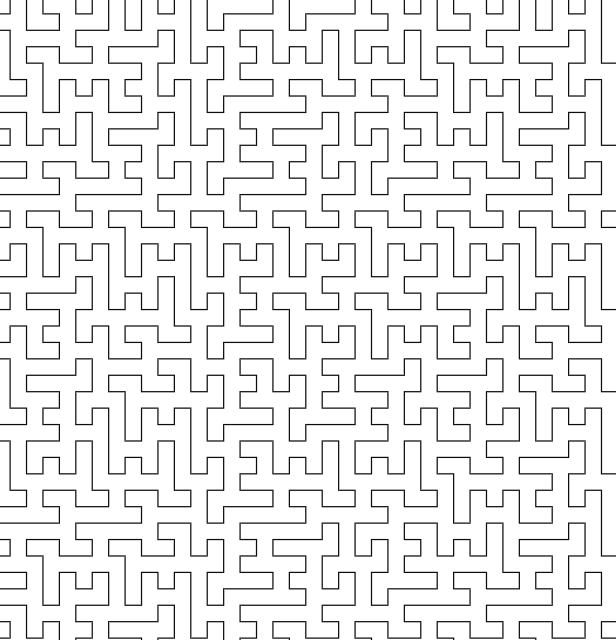
Write a WebGL 2 fragment shader that draws this pattern.

```glsl
#version 300 es
precision highp float;
// Draws a thin, space-filling quadratic Gosper curve as a maze of black lines on white.

uniform vec2 u_resolution;
out vec4 fragColor;

const vec3 PAPER = vec3(1.0);
const vec3 INK = vec3(0.05);
const float CELLS = 38.96;                  // grid cells per canvas height
const float LINE_WIDTH = 0.076;             // in cells
const vec2 ANCHOR = vec2(0.5548, 0.4393);   // canvas point of the anchor corner
const vec2 ANCHOR_CELL = vec2(100.0, 25.0); // its place on the curve's grid
const int ROOT_TURN = 2;                    // quarter turns of the whole curve
const int ROOT_SIZE = 25;                   // size of the largest sub-tile

// Quarter turns of the 25 sub-tiles of a tile, from the bottom row up.
const int SUB_TURNS[25] = int[25](
  3, 2, 1, 0, 0,
  3, 0, 2, 0, 3,
  0, 3, 3, 0, 2,
  1, 1, 1, 0, 1,
  1, 2, 3, 0, 0);

// Rotates clockwise by a number of quarter turns.
vec2 unturn(vec2 v, int turns) {
  for (int i = 0; i < turns; i++) v = vec2(v.y, -v.x);
  return v;
}

// Descends the nested 5 x 5 tiles to find how one cell is turned.
int cellTurn(ivec2 cell) {
  int turn = ROOT_TURN;
  for (int size = ROOT_SIZE; size > 0; size /= 5) {
    vec2 fromCentre = vec2((cell / size) % 5 - 2);
    ivec2 sub = ivec2(unturn(fromCentre, turn)) + 2;
    turn = (turn + SUB_TURNS[sub.y * 5 + sub.x]) & 3;
  }
  return turn;
}

// Pixel coverage of the one curve step on a cell's side (the top if unturned).
float stepCoverage(vec2 point, ivec2 cell, float pixel) {
  vec2 local = unturn(point - vec2(cell) - 0.5, cellTurn(cell));
  vec2 halfSize = vec2(0.5, 0.0) + 0.5 * LINE_WIDTH;
  vec2 inside = (halfSize - abs(local - vec2(0.0, 0.5))) / pixel + 0.5;
  vec2 cover = clamp(inside, vec2(0.0), min(vec2(1.0), 2.0 * halfSize / pixel));
  return cover.x * cover.y;
}

void main() {
  vec2 canvas = gl_FragCoord.xy / u_resolution.y;
  vec2 point = (canvas - ANCHOR) * CELLS + ANCHOR_CELL;
  float pixel = CELLS / u_resolution.y;

  // Join the steps of the four nearest cells.
  ivec2 corner = ivec2(floor(point - 0.5));
  float ink = 0.0;
  for (int i = 0; i < 4; i++) {
    ink = max(ink, stepCoverage(point, corner + ivec2(i & 1, i >> 1), pixel));
  }

  fragColor = vec4(mix(PAPER, INK, ink), 1.0);
}
```
